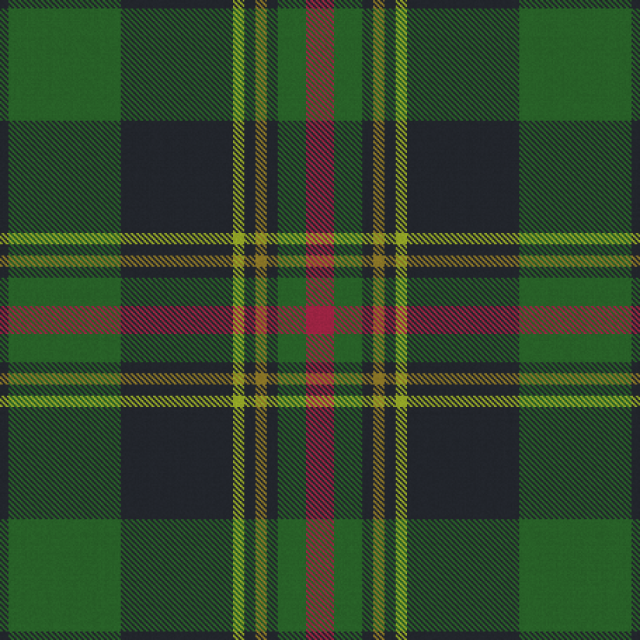
This pattern is drawn by a WebGL 1 fragment shader. Its source:

```glsl
precision highp float;
// Woven tartan: one mirrored sett of green, navy, lime, ochre and red stripes,
// used for both warp and weft and interlaced as a 2/2 twill. Each pixel
// averages a small grid of thread samples to keep the fine weave smooth.

uniform vec2 u_resolution;

#define REPEATS 1.0
#define THREADS 456.0        // threads per repeat, a multiple of 4
#define TWILL 4.0            // threads per twill cycle
#define YARN_VARIATION 0.05  // brightness change from thread to thread
#define FIBRE_VARIATION 0.10 // brightness change from crossing to crossing
#define FILTER_WIDTH 1.15    // sample footprint in pixels
#define GREEN vec3(0.153, 0.375, 0.153)
#define NAVY  vec3(0.132, 0.145, 0.170)
#define RED   vec3(0.600, 0.135, 0.255)
#define LIME  vec3(0.565, 0.635, 0.150)
#define OCHRE vec3(0.535, 0.455, 0.150)

const int SAMPLES = 4;

float hash(vec2 p) {
  vec3 q = fract(vec3(p.xyx) * 0.1031);
  q += dot(q, q.yzx + 33.33);
  return fract((q.x + q.y) * q.z);
}

// Yarn colour by thread count outwards from the centre of the sett
vec3 settColour(float thread) {
  float d = abs(mod(thread, THREADS) + 0.5 - 0.5 * THREADS);
  vec3 c = RED;
  c = mix(c, GREEN, step(10.0, d));
  c = mix(c, NAVY, step(30.0, d));
  c = mix(c, OCHRE, step(38.0, d));
  c = mix(c, NAVY, step(46.0, d));
  c = mix(c, LIME, step(54.0, d));
  c = mix(c, NAVY, step(62.0, d));
  c = mix(c, GREEN, step(142.0, d));
  return mix(c, NAVY, step(222.0, d));
}

// Colour of the thread on top at a point measured in threads
vec3 weave(vec2 p) {
  vec2 cell = floor(p);
  float warpOnTop = step(mod(cell.x + cell.y, TWILL), 0.5 * TWILL - 0.5);
  float thread = mix(cell.y, cell.x, warpOnTop);
  float yarn = hash(vec2(thread, 17.0 + 40.0 * warpOnTop)) - 0.5;
  float fibre = hash(cell + 5.0) - 0.5;
  return settColour(thread)
       * (1.0 + YARN_VARIATION * yarn + FIBRE_VARIATION * fibre);
}

void main() {
  float scale = REPEATS * THREADS / min(u_resolution.x, u_resolution.y);
  vec3 sum = vec3(0.0);
  for (int j = 0; j < SAMPLES; j++) {
    for (int i = 0; i < SAMPLES; i++) {
      vec2 offset = (vec2(float(i), float(j)) + 0.5) / float(SAMPLES) - 0.5;
      sum += weave((gl_FragCoord.xy + offset * FILTER_WIDTH) * scale);
    }
  }
  gl_FragColor = vec4(sum / float(SAMPLES * SAMPLES), 1.0);
}
```
